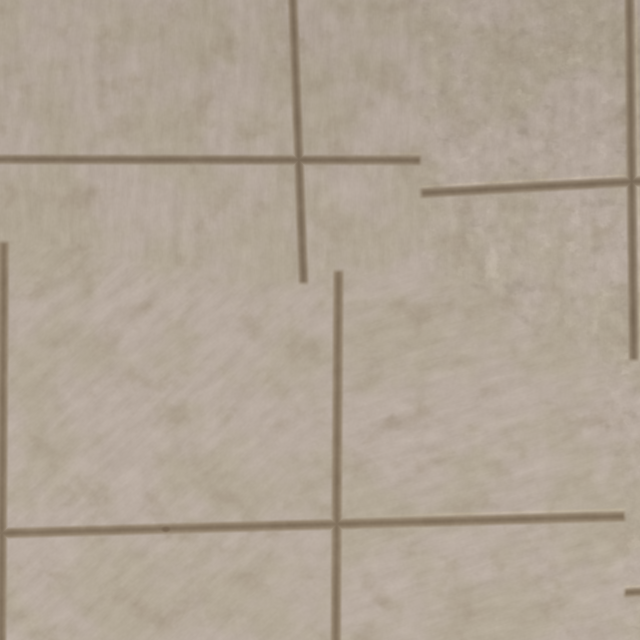
A three.js fragment shader for this texture:

```glsl
varying vec2 vUv;

vec2 hashGradient(vec2 cell) {
  vec2 k = vec2(dot(cell, vec2(127.1, 311.7)), dot(cell, vec2(269.5, 183.3)));
  return fract(sin(k) * 43758.5) * 2.0 - 1.0;
}

float gradientNoise(vec2 p) {
  vec2 i = floor(p), f = fract(p);
  vec2 u = f * f * f * (f * (f * 6.0 - 15.0) + 10.0);
  float a = dot(hashGradient(i), f);
  float b = dot(hashGradient(i + vec2(1.0, 0.0)), f - vec2(1.0, 0.0));
  float c = dot(hashGradient(i + vec2(0.0, 1.0)), f - vec2(0.0, 1.0));
  float d = dot(hashGradient(i + 1.0), f - 1.0);
  return mix(mix(a, b, u.x), mix(c, d, u.x), u.y);
}

float fbm(vec2 p) {
  float sum = 0.0, amplitude = 0.6;
  for (int i = 0; i < 4; i++) {
    sum += amplitude * gradientNoise(p);
    p = mat2(1.6, 1.2, -1.2, 1.6) * p + 7.3;
    amplitude *= 0.55;
  }
  return sum;
}

// Noise stretched along the given angle
float streaks(vec2 p, float angle) {
  vec2 along = vec2(cos(angle), sin(angle));
  return fbm(vec2(dot(p, along) * 14.0, dot(p, vec2(-along.y, along.x)) * 60.0));
}

// Square lattice of joints: x = coverage, y = dark core, z = pale lip
vec3 jointGrid(vec2 p, vec2 crossing, vec2 slope, float halfWidth) {
  vec2 d = p - crossing;
  d -= slope * d.yx;
  d = (fract(d / 0.523 + 0.5) - 0.5) * 0.523;
  float nearest = min(abs(d.x), abs(d.y));
  vec2 lip = 1.0 - smoothstep(0.0, 0.004, abs(d - halfWidth - 0.003));
  return vec3(1.0 - smoothstep(halfWidth - 0.003, halfWidth + 0.003, nearest),
              1.0 - smoothstep(0.0, halfWidth, nearest),
              max(lip.x, lip.y));
}

void main() {
  vec2 p = vUv;

  // Patches whose lattices do not line up
  float wobble = 0.008 * gradientNoise(p * 28.0);
  float seamY = mix(0.622, 0.557, smoothstep(0.0, 0.45, p.x))
              + 0.02 * smoothstep(0.485, 0.52, p.x)
              - 0.14 * smoothstep(0.66, 0.95, p.x);
  float seamX = mix(0.975, 0.945, smoothstep(0.2, 0.38, p.y)) + wobble;
  float upper = smoothstep(-0.005, 0.005, p.y - seamY);
  float upperRight = smoothstep(-0.005, 0.005, p.x - 0.657 - wobble * 0.5);
  float corner = smoothstep(-0.004, 0.004, p.x - seamX);
  float rough = mix(corner, upperRight, upper);

  vec3 topJoints = mix(
    jointGrid(p, vec2(0.467, 0.75), vec2(-0.038, -0.002), 0.0073),
    jointGrid(p, vec2(0.987, 0.716), vec2(-0.012, 0.054), 0.0075), upperRight);
  vec3 lowJoints = mix(
    jointGrid(p, vec2(0.526, 0.181), vec2(0.007, 0.027), 0.0078),
    jointGrid(p, vec2(1.3, 0.09), vec2(0.0, 0.05), 0.0065), corner);
  vec3 joints = mix(lowJoints, topJoints, upper);

  // Mottled stone
  float cloud = fbm(p * 7.0 + 3.1);
  float blotch = fbm(p * vec2(15.0, 17.0) + 11.7);
  float fine = fbm(p * 42.0 + 5.0);
  vec3 stone = mix(vec3(0.715, 0.665, 0.622), vec3(0.69, 0.648, 0.58),
                   smoothstep(-0.2, 0.22, cloud + 0.35 * blotch));
  stone = mix(stone, vec3(0.64, 0.585, 0.52), 0.65 * smoothstep(0.0, 0.45, blotch));
  stone += 0.035 * fine * (1.0 + rough);

  // Brushed grain: upright above, slanted below
  float slanted = mix(streaks(p, 0.72), streaks(p, 0.3), smoothstep(0.35, 0.65, p.x));
  float grain = mix(slanted, streaks(p, 1.57), upper);
  stone += vec3(0.055, 0.055, 0.058) * grain * (1.0 - 0.4 * rough);

  // Rough patches carry grey stains and pale flakes
  float stain = fbm(p * vec2(24.0, 30.0) + 21.0);
  stone = mix(stone, vec3(0.61, 0.565, 0.51), rough * 0.5 * smoothstep(0.05, 0.4, stain));
  stone += rough * 0.035 * smoothstep(0.12, 0.35, -stain);

  // Slow fall of light
  stone -= 0.035 * smoothstep(0.55, 1.0, p.y) * (0.6 + 0.4 * p.x);
  stone += 0.012 * smoothstep(0.6, 0.0, p.y);

  // Recessed joints
  vec3 grout = mix(vec3(0.575, 0.515, 0.44), vec3(0.475, 0.415, 0.345), joints.y);
  grout += 0.05 * fbm(p * 30.0 + 9.0) + 0.02 * fine;
  grout += vec3(0.02, 0.017, 0.01) * (1.0 - upper);
  stone += vec3(0.03, 0.024, 0.006) * joints.z * smoothstep(0.5, 0.75, p.x);
  vec3 color = mix(stone, grout, joints.x * 0.95);

  // Small chip in the lower joint
  float chip = length((p - vec2(0.259, 0.173)) * vec2(1.0, 1.5));
  color = mix(color, vec3(0.42, 0.35, 0.28), 0.6 * (1.0 - smoothstep(0.003, 0.009, chip)));

  color += 0.012 * gradientNoise(p * 190.0);
  gl_FragColor = vec4(color, 1.0);
}
```
